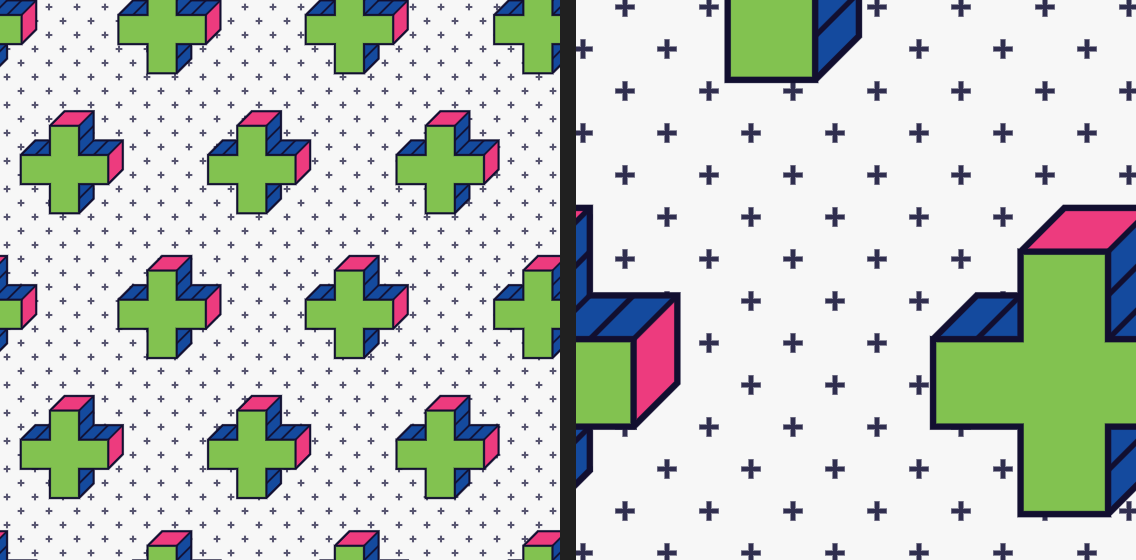
Left: the whole. Right: its middle third, enlarged.
Give the GLSL for this pattern, as a Shadertoy shader.

```glsl
const vec2 CROSS_GRID = vec2(3.0, 4.0);       // crosses per row, rows per tile
const vec2 FIRST_CROSS = vec2(0.117, 0.193);  // centre of the lowest left cross
const float ROW_STAGGER = 0.523;              // shift of odd rows, in columns
const vec2 DRIFT = vec2(0.0026, 0.006);       // uneven placement of the crosses
const float HALF_ARM = 0.02604;               // half the width of a cross arm
const float OUTLINE = 0.0019;                 // half widths of the lines
const float STRIPE = 0.0016;
const float PLUS_GRID = 20.0;
const float PLUS_REACH = 0.0058;
const float PLUS_STROKE = 0.0015;

const vec3 PAPER = vec3(0.968, 0.968, 0.968);
const vec3 GREEN = vec3(0.51, 0.76, 0.315);
const vec3 BLUE = vec3(0.08, 0.29, 0.62);
const vec3 PINK = vec3(0.93, 0.23, 0.495);
const vec3 INK = vec3(0.07, 0.06, 0.19);
const vec3 PLUS_INK = vec3(0.19, 0.18, 0.31);
const float TAU = 6.28318;

float coverage(float dist, float blur) {
    return 1.0 - smoothstep(-blur, blur, dist);
}

float boxDistance(vec2 p, vec2 halfSize) {
    vec2 q = abs(p) - halfSize;
    return max(q.x, q.y);
}

// Box swept along the diagonal from (0,0) to (1,1)
float sweptBoxDistance(vec2 p, vec2 halfSize) {
    float across = (abs(p.x - p.y) - halfSize.x - halfSize.y) * inversesqrt(2.0);
    return max(boxDistance(p - 0.5, halfSize + 0.5), across);
}

// Staggered lattice: fold onto the nearest corner or centre point
float plusDistance(vec2 uv) {
    vec2 d = abs(fract(uv * PLUS_GRID + 0.25) - 0.5);
    if (d.x + d.y > 0.5) d = 0.5 - d;
    d /= PLUS_GRID;
    return max(max(d.x, d.y) - PLUS_REACH, min(d.x, d.y) - PLUS_STROKE);
}

// Position relative to the nearest cross, in half arm widths
vec2 crossSpace(vec2 uv) {
    vec2 cell = (uv - FIRST_CROSS) * CROSS_GRID;
    float row = round(cell.y);
    float shift = ROW_STAGGER * mod(row, 2.0);
    float column = round(cell.x - shift);
    vec2 centre = FIRST_CROSS + vec2(column + shift, row) / CROSS_GRID;
    centre += DRIFT * vec2(sin(TAU * (column / 3.0 - 0.375)),
                           -sin(TAU * (row / 4.0 + 0.125)));
    return (uv - centre) / HALF_ARM;
}

void mainImage(out vec4 fragColor, in vec2 fragCoord) {
    vec2 uv = fragCoord / iResolution.xy;
    float blur = 0.8 / min(iResolution.x, iResolution.y);

    // Field of small plus signs
    vec3 color = mix(PAPER, PLUS_INK, coverage(plusDistance(uv), blur));

    // Front face and full extruded body
    vec2 p = crossSpace(uv);
    vec2 upright = vec2(1.0, 3.0);
    float front = HALF_ARM * min(boxDistance(p, upright), boxDistance(p, upright.yx));
    float body = HALF_ARM * min(sweptBoxDistance(p, upright), sweptBoxDistance(p, upright.yx));

    // Side faces: pink arm ends, blue elsewhere, ruled along the extrusion
    float diagonal = p.x - p.y;
    bool isArmEnd = max(p.x, p.y) > 3.0 && abs(diagonal) > 2.0;
    float spacing = isArmEnd ? 2.0 : 1.0;
    float rule = abs(diagonal - spacing * round(diagonal / spacing));
    rule *= HALF_ARM * inversesqrt(2.0);
    vec3 side = mix(isArmEnd ? PINK : BLUE, INK, coverage(rule - STRIPE, blur));

    // Layers from back to front
    color = mix(color, side, coverage(body, blur));
    color = mix(color, GREEN, coverage(front, blur));
    float contour = min(abs(body), abs(front)) - OUTLINE;
    color = mix(color, INK, coverage(contour, blur));

    fragColor = vec4(color, 1.0);
}
```
